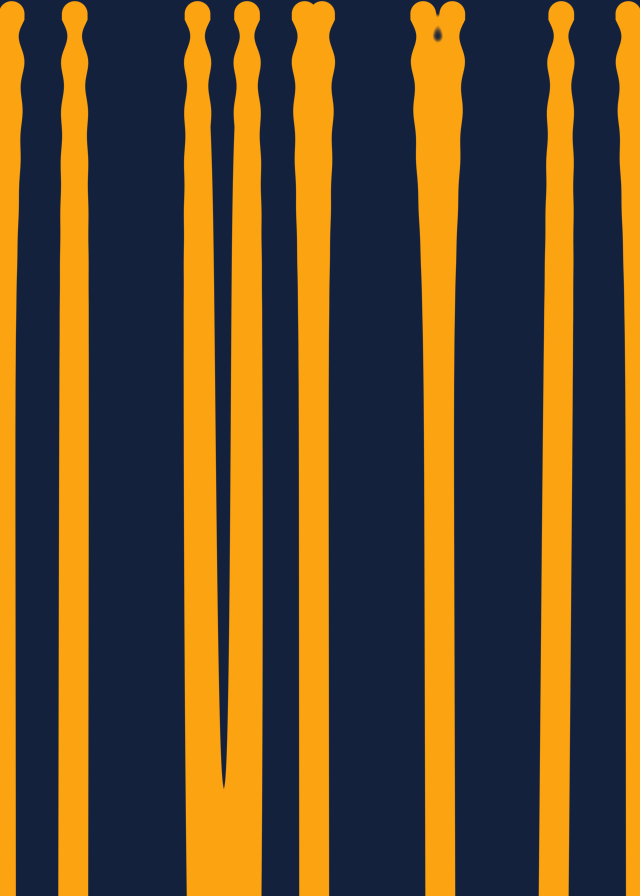
Reproduce this pattern procedurally as a Shadertoy shader.

```glsl
// Amber strands hang on navy, with beaded tips that settle into even bands.
// Mirrored strands are distance fields whose centres draw together lower down;
// one wide pair stays apart and is joined by a web around a tapering slit.

#define GRID vec2(548.0, 768.0)   // design units across the canvas
#define TIP_RADIUS 11.0
#define TIP_DEPTH 12.0
#define BAND_RADIUS 12.8
#define BEAD_PERIOD 43.0
#define MERGE_LENGTH 185.0
#define SLIT_END 678.0
#define NAVY vec3(0.08, 0.13, 0.24)
#define AMBER vec3(0.99, 0.64, 0.07)

// Half-width at a depth: a damped wave on a slowly widening stem.
float strandRadius(float depth) {
    float stem = BAND_RADIUS - 5.0 * exp(-depth / 105.0);
    float bead = 5.2 * exp(-depth / 52.0) * cos(6.28318 * (depth - 54.0) / BEAD_PERIOD);
    return depth < 25.0 ? min(stem + bead, TIP_RADIUS) : stem + bead;
}

// One upright strand with a round tip.
float strand(float x, float depth) {
    if (depth < TIP_DEPTH) return length(vec2(x, depth - TIP_DEPTH)) - TIP_RADIUS;
    return abs(x) - strandRadius(depth);
}

float smoothUnion(float a, float b, float k) {
    float h = max(k - abs(a - b), 0.0) / k;
    return min(a, b) - 0.25 * k * h * h;
}

// Horizontal offset from a drifting axis, wrapped around the canvas sides.
float axisOffset(vec2 p, float top, float drift) {
    float x = p.x - top - drift * p.y / GRID.y;
    return mod(x + 0.5 * GRID.x, GRID.x) - 0.5 * GRID.x;
}

// Two strands that flow into one; zero spread gives a single strand.
float mergingPair(float x, float depth, float spread) {
    float gap = spread * exp(-pow(depth / MERGE_LENGTH, 2.0));
    float blend = 1.77 * gap * smoothstep(5.0, 30.0, depth) + 0.01;
    return smoothUnion(strand(x - gap, depth), strand(x + gap, depth), blend);
}

// Two separate strands, webbed together around a narrowing slit.
float fork(float x, float depth) {
    float side = abs(x);
    float t = depth / GRID.y;
    float arms = strand(side - 21.2 + 2.0 * pow(t, 4.0), depth);
    float slit = 10.5 * pow(max(1.0 - depth / SLIT_END, 0.0), 0.28) - 2.0
               + 14.0 * exp(-depth / 60.0);
    return min(arms, max(side - 20.0, slit - side));
}

void mainImage(out vec4 fragColor, in vec2 fragCoord) {
    vec2 uv = fragCoord / iResolution.xy;
    vec2 p = vec2(uv.x, 1.0 - uv.y) * GRID;

    // Axis at the top, sideways drift, half-spacing of the tips.
    vec3 pairs[5] = vec3[5](
        vec3(0.0, 0.8, 10.0),
        vec3(64.0, -1.3, 0.0),
        vec3(268.3, 0.7, 7.5),
        vec3(374.8, 2.2, 12.5),
        vec3(480.7, -6.6, 0.0));

    float d = fork(axisOffset(p, 190.3, 1.6), p.y);
    for (int i = 0; i < 5; i++) {
        float x = axisOffset(p, pairs[i].x, pairs[i].y);
        d = min(d, mergingPair(x, p.y, pairs[i].z));
    }

    // Edge softness follows the canvas resolution.
    float soft = 0.75 * GRID.x / iResolution.x;
    fragColor = vec4(mix(AMBER, NAVY, smoothstep(-soft, soft, d)), 1.0);
}
```
